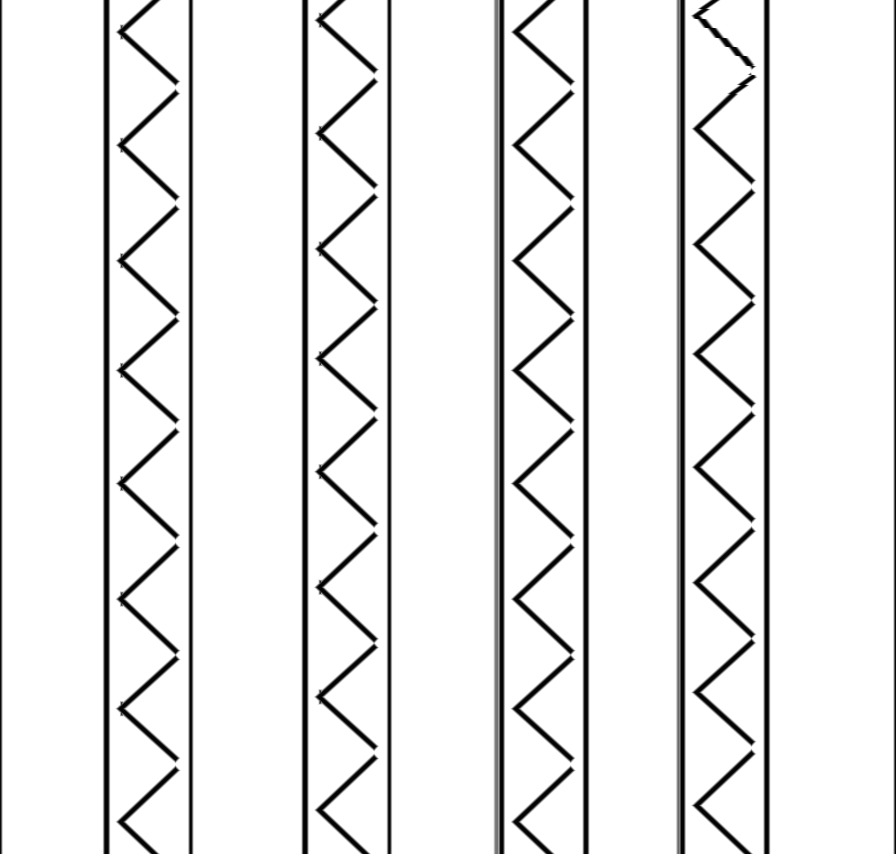
A WebGL 2 fragment shader for this pattern:

```glsl
#version 300 es
precision highp float;
// Four upright ruled bands, each holding a column of open black chevrons.

#define PITCH 0.12587        // mean chevron spacing, in canvas widths
#define BAND_WIDTH 0.0941    // left rule to right rule
#define TIP_INSET 0.0158     // left rule to chevron tip
#define RUN 0.0632           // chevron width
#define RISE 0.0596          // chevron half height
#define STROKE 0.0029        // chevron half thickness
#define BORDER 0.0020        // thickness of the side borders
#define WEAR_DEPTH 0.105     // height of the worn patch in the last band
#define WEAR_SHIFT 0.0036    // sideways tear of the worn strokes
#define SOFTNESS 0.9         // edge blur relative to a 512-wide canvas

out vec4 fragColor;
uniform vec2 u_resolution;

const vec3 PAPER = vec3(1.0);
const vec3 INK = vec3(0.01);

// Per band: left rule position, and first tip measured from the top
const float BAND_X[4] = float[4](0.1189, 0.3405, 0.5599, 0.7617);
const float FIRST_TIP[4] = float[4](0.0358, 0.0226, 0.0358, 0.0175);

float cover(float d) {
    float blur = max(SOFTNESS / 512.0, 0.7 / u_resolution.x);
    return smoothstep(blur, -blur, d);
}

float rule(float x, float center, float halfWidth) {
    return cover(abs(x - center) - halfWidth);
}

// Two butt-ended strokes meeting in a mitred tip at the origin
float chevron(vec2 p, float rise) {
    vec2 arm = vec2(RUN, rise);
    float len = length(arm);
    arm /= len;
    p.y = abs(p.y);
    float across = abs(p.x * arm.y - p.y * arm.x);
    return max(across - STROKE, dot(p, arm) - len);
}

// Small upright tick that thickens a tip
float tick(vec2 p) {
    vec2 d = abs(p - vec2(0.0012, 0.0)) - vec2(0.0010, 0.0075);
    return max(d.x, d.y);
}

// Chevron column; rows follow a three-step rhythm of spacing and height
float chevronColumn(vec2 p, float firstTip, bool ticked) {
    float d = 1.0;
    float nearest = floor((p.y - firstTip) / PITCH + 0.5);
    for (int j = -1; j <= 1; j++) {
        float row = nearest + float(j);
        float beat = mod(row, 3.0);
        float shift = beat > 1.5 ? 0.0035 : 0.0004 * beat;
        float rise = beat < 0.5 ? RISE - 0.0024 : RISE;
        vec2 q = vec2(p.x, p.y - firstTip - row * PITCH - shift);
        d = min(d, chevron(q, rise));
        if (ticked && row < 6.5) d = min(d, tick(q));
    }
    return d;
}

void main() {
    // Canvas widths, with y running down from the top edge
    vec2 p = gl_FragCoord.xy / u_resolution.x;
    p.y = u_resolution.y / u_resolution.x - p.y;

    // Side borders
    float ink = cover(min(p.x, 1.0 - p.x) - BORDER);

    for (int i = 0; i < 4; i++) {
        float x = p.x - BAND_X[i];
        bool early = i < 2;

        // Rules: heavy left and light right, then more even in later bands
        ink = max(ink, rule(x, 0.0, early ? 0.0031 : 0.0027));
        ink = max(ink, rule(x, BAND_WIDTH, early ? 0.0020 : 0.0029));

        // Grey shadow beside the later left rules
        if (i == 2) ink = max(ink, 0.55 * rule(x, -0.0056, 0.0025));
        if (i == 3) ink = max(ink, 0.60 * rule(x, -0.0044, 0.0018));

        // Chevrons, torn into steps near the top of the last band
        vec2 q = vec2(x - TIP_INSET, p.y);
        if (i == 3 && p.y < WEAR_DEPTH)
            q.x += WEAR_SHIFT * (fract(p.y / 0.0105) - 0.5);
        ink = max(ink, cover(chevronColumn(q, FIRST_TIP[i], early)));
    }

    fragColor = vec4(mix(PAPER, INK, ink), 1.0);
}
```
